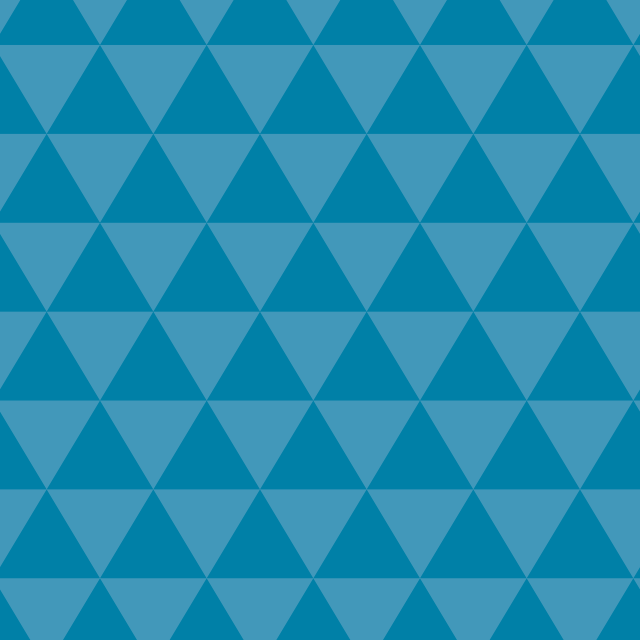
Write a Shadertoy shader that draws this pattern.

```glsl
const vec3 DEEP_BLUE = vec3(0.0, 0.50, 0.655);
const vec3 PALE_BLUE = vec3(0.257, 0.597, 0.73);

// Signed distance to the staggered triangles: negative inside the upright ones
float triangleRows(vec2 p, vec2 size) {
    vec2 cell = p / size;
    float row = floor(cell.y);
    float rise = cell.y - row;

    // Alternate rows shift by half a triangle
    float fromApex = abs(fract(cell.x + 0.5 * mod(row, 2.0) + 0.5) - 0.5);
    float halfWidth = 0.5 * (1.0 - rise);
    float slantScale = size.x * size.y / length(vec2(0.5 * size.x, size.y));
    float slant = (fromApex - halfWidth) * slantScale;

    // Limit by the distances to the row's lower and upper lines
    return clamp(slant, -rise * size.y, (1.0 - rise) * size.y);
}

void mainImage(out vec4 fragColor, in vec2 fragCoord) {
    vec2 uv = fragCoord / iResolution.y;
    float pixel = 1.0 / iResolution.y;

    // Six triangles across, 7.2 rows down
    vec2 triangleSize = 1.0 / vec2(6.0, 7.2);
    vec2 firstApexColumn = vec2(0.0729, 0.0964);
    float d = triangleRows(uv - firstApexColumn, triangleSize);

    float pale = smoothstep(-0.6 * pixel, 0.6 * pixel, d);
    fragColor = vec4(mix(DEEP_BLUE, PALE_BLUE, pale), 1.0);
}
```
